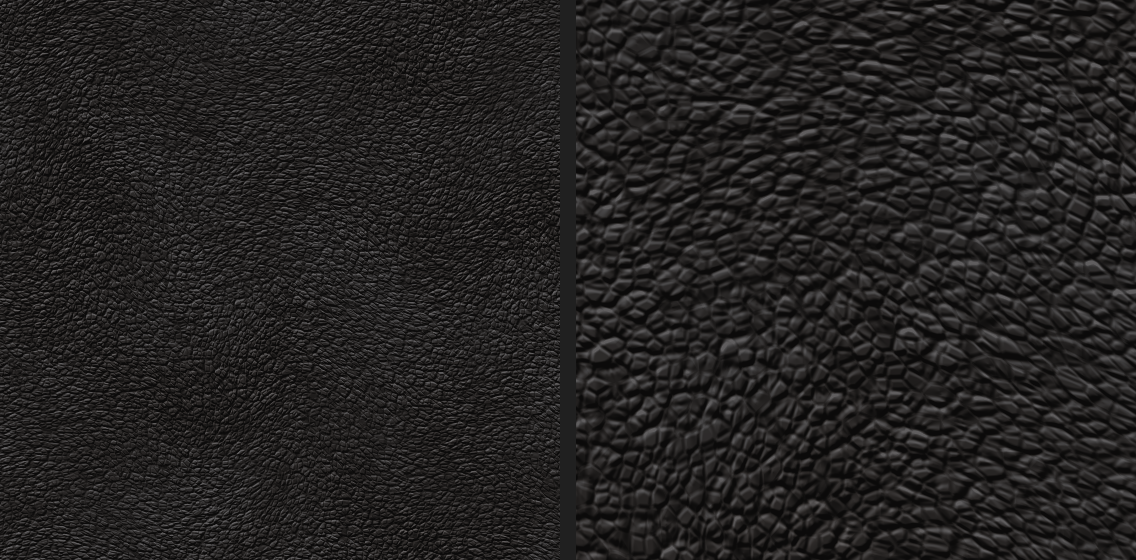
Left, the full canvas; right, a detail of the centre.
This texture is drawn by a Shadertoy shader. Its source:

```glsl
// Black grained leather: two scales of stretched cellular pebbles form a height
// field that is bent by layered sines and lit from above by its slope.
// Broad, soft folds vary the relief, the brightness and the tint.

const vec2  PEBBLE_SCALE  = vec2(47.0, 66.0);    // main pebbles per canvas
const vec2  WRINKLE_SCALE = vec2(98.0, 136.0);   // fine wrinkles per canvas
const float PEBBLE_HEIGHT  = 0.65;
const float WRINKLE_HEIGHT = 0.45;
const float CREASE_WIDTH   = 0.45;               // in cells
const float BEND           = 0.24;               // how far the grain direction wanders
const vec2  LIGHT_STEP     = vec2(-0.0008, 0.0024);
const float SLOPE_GAIN     = 3.5;
const float CAVITY_GAIN    = 0.9;
const float FOLD_GAIN      = 0.22;
const float MEAN_HEIGHT    = 0.52;
const float MID_TONE       = 0.122;
const float CONTRAST       = 0.078;
const float HIGHLIGHT      = 0.007;
const float DARKEST        = 0.038;
const vec3  WARM_TINT = vec3(1.06, 0.985, 0.955);
const vec3  COOL_TINT = vec3(1.01, 0.99, 1.00);

vec3 hash3(vec2 cell) {
    vec3 q = fract(cell.xyx * vec3(0.1031, 0.1030, 0.0973));
    q += dot(q, q.yxz + 33.33);
    return fract((q.xxy + q.yzz) * q.zyx);
}

// Rounded pebble height: zero in the creases, random height at the top
float pebbles(vec2 p) {
    vec2 base = floor(p), local = p - base;
    float nearest = 9.0, second = 9.0, top = 0.0;
    for (int j = -1; j <= 1; j++)
    for (int i = -1; i <= 1; i++) {
        vec2 offset = vec2(i, j);
        vec3 rnd = hash3(base + offset);
        float d = length(offset + rnd.xy - local);
        if (d < nearest) {
            second = nearest;
            nearest = d;
            top = rnd.z;
        } else {
            second = min(second, d);
        }
    }
    return smoothstep(0.0, CREASE_WIDTH, second - nearest) * mix(0.6, 1.1, top);
}

// Layered sines that bend the grain
vec2 bend(vec2 p) {
    float freq = 6.0;
    for (int i = 0; i < 5; i++) {
        float angle = 1.3 + 2.4 * float(i);
        vec2 along = vec2(cos(angle), sin(angle));
        vec2 across = vec2(-along.y, along.x);
        p += across * BEND / freq * sin(freq * dot(p, along) + 1.7 * float(i));
        freq *= 1.65;
    }
    return p;
}

// Broad uneven swelling, about -1 to 1
float folds(vec2 p) {
    float sum = 0.0, freq = 9.0, weight = 0.5;
    for (int i = 0; i < 4; i++) {
        float angle = 0.5 + 2.1 * float(i);
        vec2 dir = vec2(cos(angle), sin(angle));
        vec2 side = vec2(-dir.y, dir.x);
        sum += weight * sin(freq * dot(p, dir) + 1.8 * sin(0.6 * freq * dot(p, side)));
        freq *= 1.6;
        weight *= 0.75;
    }
    return sum;
}

float leatherHeight(vec2 p) {
    vec2 q = bend(p);
    return PEBBLE_HEIGHT * pebbles(q * PEBBLE_SCALE + 40.0)
         + WRINKLE_HEIGHT * pebbles(q * WRINKLE_SCALE + 90.0);
}

void mainImage(out vec4 fragColor, in vec2 fragCoord) {
    vec2 p = fragCoord / iResolution.y;

    // Slope toward the light
    float height = leatherHeight(p);
    float slope = leatherHeight(p - 0.5 * LIGHT_STEP) - leatherHeight(p + 0.5 * LIGHT_STEP);

    // Folds change relief and brightness
    float fold = folds(p);
    float relief = 1.0 + 0.2 * folds(p.yx + 3.7);
    float shade = relief * (SLOPE_GAIN * slope + CAVITY_GAIN * (height - MEAN_HEIGHT))
                + FOLD_GAIN * fold;
    shade = clamp(shade, -2.2, 2.6);

    // Tone curve with a soft floor
    float tone = MID_TONE + CONTRAST * shade + HIGHLIGHT * shade * shade;
    float above = tone - DARKEST;
    tone = DARKEST + 0.5 * (above + sqrt(above * above + 0.0004));

    // Warm in the dark and middle tones, cooler in highlights and some folds
    float cool = clamp(smoothstep(0.1, 0.3, tone) + 0.3 * fold, 0.0, 1.0);
    fragColor = vec4(tone * mix(WARM_TINT, COOL_TINT, cool), 1.0);
}
```
